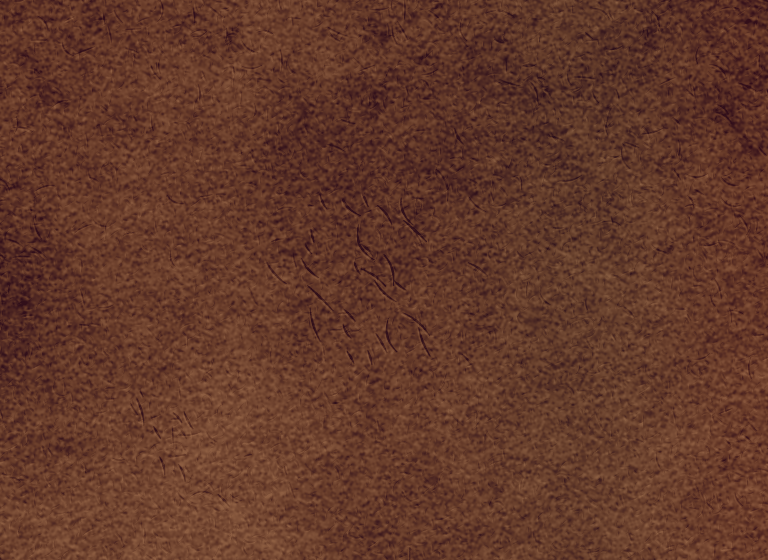
This texture is drawn by a WebGL 1 fragment shader. Its source:

```glsl
precision highp float;
// Worn brown suede: fine fibre grain, flecks, loose hairs, creases and broad stains.
uniform vec2 u_resolution;

const vec3 SHADOW = vec3(0.25, 0.11, 0.12);
const vec3 BROWN = vec3(0.40, 0.23, 0.16);
const vec3 HIGHLIGHT = vec3(0.51, 0.33, 0.23);
const vec3 OLIVE_SHIFT = vec3(-0.014, 0.006, 0.004);
const vec3 RED_SHIFT = vec3(0.006, -0.007, -0.005);
const float BASE_TONE = 0.06;
const float NAP_FREQ = 135.0;
const float NAP_CONTRAST = 0.95;
const float SPECKLE_FREQ = 215.0;
const float SPECKLE_CONTRAST = 1.15;
const float STAIN_CONTRAST = 1.35;
const float MOTTLE_CONTRAST = 0.75;
const vec2 RIM_OFFSET = vec2(0.0020, 0.0030);

float hash(vec2 p) {
  vec3 q = fract(vec3(p.xyx) * 0.1031);
  q += dot(q, q.yzx + 33.33);
  return fract((q.x + q.y) * q.z);
}

float noise(vec2 p) {
  vec2 i = floor(p), f = fract(p);
  f = f * f * (3.0 - 2.0 * f);
  return mix(mix(hash(i), hash(i + vec2(1.0, 0.0)), f.x),
             mix(hash(i + vec2(0.0, 1.0)), hash(i + 1.0), f.x), f.y);
}

float fbm(vec2 p) {
  float sum = 0.0, amp = 0.5;
  for (int i = 0; i < 4; i++) {
    sum += amp * noise(p);
    p = mat2(1.6, 1.2, -1.2, 1.6) * p + 7.3;
    amp *= 0.5;
  }
  return sum;
}

mat2 turn(float a) {
  return mat2(cos(a), -sin(a), sin(a), cos(a));
}

// Nap lit from above: the slope of a nearly even noise height.
float nap(vec2 p) {
  vec2 q = turn(0.5) * p * NAP_FREQ;
  vec2 e = vec2(0.12, 0.3);
  return noise(q - e) - noise(q + e);
}

// Scattered bent hairs; x is the dark groove, y the lit rim beside it.
vec2 hairs(vec2 p, float cell, float len, float width, float lean, float spread, float keep) {
  vec2 result = vec2(0.0);
  float soft = 0.6 / u_resolution.y;
  vec2 home = floor(p / cell);
  for (int j = -1; j <= 1; j++) {
    for (int i = -1; i <= 1; i++) {
      vec2 id = home + vec2(float(i), float(j));
      vec2 seed = id + 50.0 + 300.0 * cell;
      vec2 centre = (id + vec2(hash(seed), hash(seed + 23.1))) * cell;
      mat2 spin = turn(lean + spread * (hash(seed + 41.9) - 0.5));
      float reach = len * mix(0.3, 1.0, hash(seed + 67.3));
      float bend = (hash(seed + 83.7) - 0.5) * 0.8 / len;
      float shown = smoothstep(0.0, 0.12, keep - hash(seed + 11.7));
      for (int side = 0; side < 2; side++) {
        vec2 q = spin * (p - centre + RIM_OFFSET * float(side));
        q.y += bend * q.x * q.x;
        float taper = width * (1.0 - 0.6 * min(abs(q.x) / reach, 1.0));
        float d = length(vec2(max(abs(q.x) - reach, 0.0), q.y));
        float ink = shown * (1.0 - smoothstep(taper - soft, taper + soft, d));
        if (side == 0) result.x = max(result.x, ink);
        else result.y = max(result.y, ink);
      }
    }
  }
  return vec2(result.x, result.y * (1.0 - result.x));
}

float blob(vec2 uv, vec2 centre, vec2 size) {
  vec2 d = (uv - centre) / size;
  return exp(-dot(d, d));
}

void main() {
  vec2 uv = gl_FragCoord.xy / u_resolution;
  vec2 p = gl_FragCoord.xy / u_resolution.y;

  // Broad stains and wear
  float tone = BASE_TONE + STAIN_CONTRAST * (fbm(p * 2.6 + 4.0) - 0.47) + 0.3 * (0.5 - uv.y);
  tone -= 0.38 * blob(uv, vec2(0.38, 0.71), vec2(0.16, 0.12));
  tone -= 0.38 * blob(uv, vec2(0.0, 0.56), vec2(0.12, 0.16));
  tone -= 0.42 * blob(uv, vec2(0.98, 0.78), vec2(0.13, 0.3));

  // Masks: rough patches, ruffled borders and creased wear
  float rough = smoothstep(0.42, 0.65, fbm(p * 4.5 + 19.0));
  float border = max(smoothstep(0.25, 0.48, abs(uv.x - 0.5)), smoothstep(0.7, 0.95, uv.y));
  border *= smoothstep(0.15, 0.6, uv.y);
  float worn = blob(uv, vec2(0.48, 0.57), vec2(0.1, 0.22))
             + 0.7 * blob(uv, vec2(0.24, 0.22), vec2(0.08, 0.1));
  worn *= smoothstep(0.25, 0.6, noise(p * 10.0 + 2.0));

  // Mottling and fine grain
  tone += MOTTLE_CONTRAST * (fbm(p * 24.0) - 0.47);
  tone -= 0.45 * smoothstep(0.52, 0.7, fbm(p * vec2(26.0, 30.0) + 61.0)) * max(border, 0.5 * rough);
  tone += NAP_CONTRAST * nap(p);
  tone += SPECKLE_CONTRAST * (noise(turn(1.1) * p * SPECKLE_FREQ + 9.0) - 0.5);

  // Short flecks everywhere, longer hairs and creases in patches
  vec2 fleck = hairs(p, 0.0125, 0.0055, 0.0012, -0.4, 6.2, 0.62);
  vec2 fuzz = hairs(p, 0.022, 0.011, 0.0013, -0.3, 3.6, 0.3 + 0.3 * rough);
  vec2 hair = hairs(p, 0.040, 0.020, 0.0016, -0.6, 2.2, 0.08 + 0.25 * rough + 0.35 * border);
  vec2 crease = hairs(p, 0.046, 0.034, 0.0023, -0.95, 0.8, 0.95 * worn + 0.03);
  tone += dot(fleck, vec2(-0.36, 0.36));
  tone += dot(fuzz, vec2(-0.42, 0.42));
  tone += dot(hair, vec2(-0.7, 0.4));
  tone += dot(crease, vec2(-1.1, 0.45));

  // Tone ramp with a gentle hue drift
  tone = clamp(tone, -1.4, 1.4);
  vec3 color = BROWN + max(tone, 0.0) * (HIGHLIGHT - BROWN) + min(tone, 0.0) * (BROWN - SHADOW);
  color += OLIVE_SHIFT * blob(uv, vec2(0.75, 0.6), vec2(0.14, 0.7));
  color += RED_SHIFT * (smoothstep(0.8, 1.0, uv.x) + 0.6 * (1.0 - smoothstep(0.0, 0.5, uv.x)) * uv.y);
  gl_FragColor = vec4(color, 1.0);
}
```
